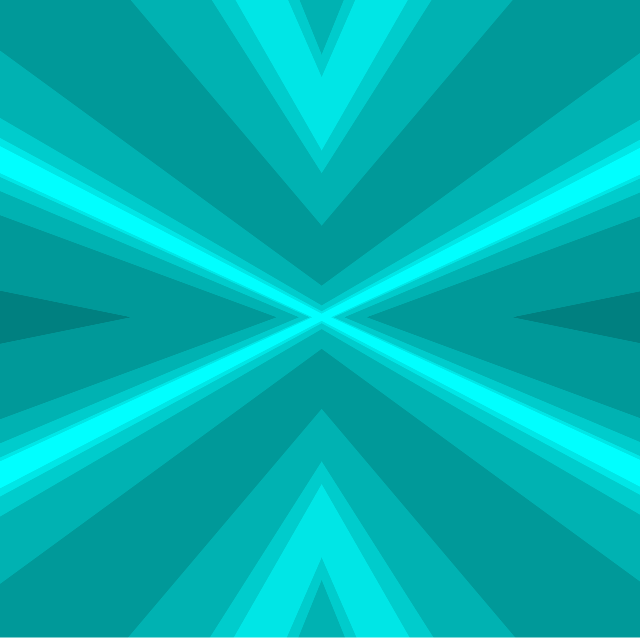
Reproduce this background procedurally as a three.js fragment shader.

```glsl
// Flat cyan rays that cross in a narrow bright X, with chevrons above and below,
// over a thin white strip. One quadrant is mirrored on both axes; the slope seen
// from a point behind the centre is cut into nested bands, each one step lighter.

varying vec2 vUv;

// Antialiased step: 0 below the limit, 1 above it
float rise(float value, float limit, float blur) {
  return clamp((value - limit) / blur + 0.5, 0.0, 1.0);
}

// 1 between the two slopes, 0 outside
float band(float slope, float low, float high, float blur) {
  return rise(slope, low, blur) - rise(slope, high, blur);
}

void main() {
  // Mirror about the centre, then measure the slope from the hidden ray origin
  vec2 quadrant = abs(vUv - vec2(0.5026, 0.5043));
  vec2 ray = quadrant + vec2(0.2083, 0.1029);
  float slope = ray.y / ray.x;
  float blur = max(0.5 * fwidth(slope), 0.0001);

  // Dark side wedges, then the general ground
  float steps = rise(slope, 0.203, blur);

  // Diagonal beam, from its wide halo to its core
  steps += band(slope, 0.369, 0.731, blur);
  steps += band(slope, 0.422, 0.583, blur);
  steps += band(slope, 0.453, 0.539, blur);
  steps += band(slope, 0.4615, 0.521, blur);

  // Chevrons at top and bottom
  steps += rise(slope, 1.181, blur);
  steps += band(slope, 1.575, 2.465, blur);
  steps += band(slope, 1.745, 2.296, blur);

  float light = 0.5 + 0.1 * steps;
  vec3 rays = vec3(0.0, light, light);

  // White strip along the bottom edge
  float aboveStrip = rise(vUv.y, 0.0039, max(fwidth(vUv.y), 0.0001));
  gl_FragColor = vec4(mix(vec3(1.0), rays, aboveStrip), 1.0);
}
```
